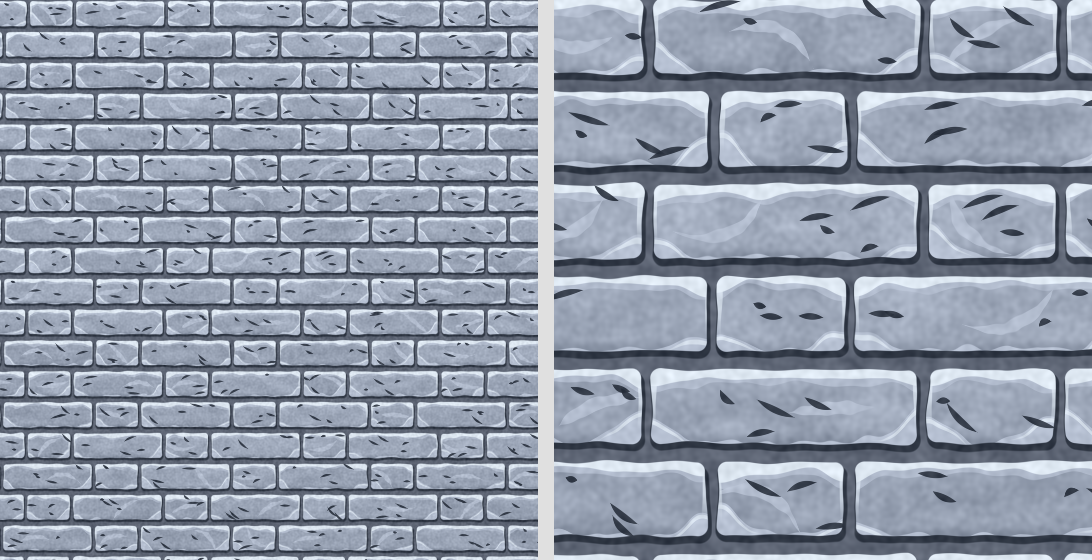
Left: the whole. Right: its middle third, enlarged.
Write a Shadertoy shader that draws this texture.

```glsl
// Blue-grey cartoon brick wall: long and short chipped bricks alternating in staggered courses.

vec2 hash2(vec2 p) {
    vec3 a = fract(vec3(p.xyx) * vec3(0.1031, 0.1030, 0.0973));
    a += dot(a, a.yzx + 33.33);
    return fract((a.xx + a.yz) * a.zy);
}

float cornerGradient(vec2 corner, vec2 offset) {
    return dot(hash2(corner) * 2.0 - 1.0, offset);
}

float gradientNoise(vec2 p) {
    vec2 i = floor(p), f = p - i;
    vec2 u = f * f * (3.0 - 2.0 * f), e = vec2(1, 0);
    return mix(mix(cornerGradient(i, f), cornerGradient(i + e, f - e), u.x),
               mix(cornerGradient(i + e.yx, f - e.yx), cornerGradient(i + 1.0, f - 1.0), u.x), u.y);
}

float roundedBox(vec2 p, vec2 halfSize, float radius) {
    vec2 q = abs(p) - halfSize + radius;
    return length(max(q, 0.0)) + min(max(q.x, q.y), 0.0) - radius;
}

// Curved stroke that tapers to a point at both ends.
float stroke(vec2 p, float angle, float halfLength, float thickness, float bend) {
    float c = cos(angle), s = sin(angle);
    p = mat2(c, -s, s, c) * p;
    float t = p.x / halfLength;
    return abs(p.y + bend * (t * t - 0.5)) - thickness * (1.0 - t * t);
}

float cover(float d, float soft) {
    return smoothstep(soft, -soft, d);
}

void mainImage(out vec4 fragColor, in vec2 fragCoord) {
    vec2 uv = fragCoord / iResolution.xy;
    float soft = 14.0 / iResolution.y;

    // Wall coordinates: one unit is one course, y runs downward.
    vec2 p = vec2(uv.x * 17.45 + 0.1 * (1.0 - uv.y), (1.0 - uv.y) * 18.15);
    float course = floor(p.y), period = 4.468, longCell = 2.98;
    float x = p.x - (mod(course, 2.0) < 0.5 ? 2.41 : 0.14);
    float pair = floor(x / period);
    x -= pair * period;
    bool isLong = x < longCell;
    vec2 id = vec2(pair * 2.0 + (isLong ? 0.0 : 1.0), course) + 20.0;
    vec2 halfSize = vec2(isLong ? 1.44 : 0.695, 0.41);
    vec2 q = vec2(x - (isLong ? 1.49 : 3.724), p.y - course - 0.44);
    vec2 rnd = hash2(id), rnd2 = hash2(id + 71.0);
    vec2 grainPos = q + rnd * 57.0;

    // Mortar, cast shadow and brick outline.
    float wobble = 0.05 * gradientNoise(grainPos * 2.6);
    float brick = roundedBox(q, halfSize, 0.11) + wobble + 0.01;
    float shadow = roundedBox(q - vec2(0.015, 0.055), halfSize + vec2(0.015, 0.01), 0.12) + wobble;
    vec3 ink = vec3(0.16, 0.19, 0.24);
    vec3 color = vec3(0.37, 0.40, 0.46) + 0.08 * gradientNoise(p * 3.0);
    color = mix(color, ink, 0.9 * cover(shadow, soft * 1.3));

    // Stone face with soft mottling and a shaded rim.
    vec3 pale = vec3(0.72, 0.76, 0.83), light = vec3(0.88, 0.92, 0.96);
    float mottle = gradientNoise(grainPos * vec2(1.3, 3.0));
    vec3 face = vec3(0.615, 0.655, 0.725) + 0.09 * mottle + 0.04 * (rnd.x - 0.5);
    face = mix(face, vec3(0.47, 0.51, 0.58), 0.6 * smoothstep(0.16, 0.0, halfSize.y - q.y));

    // Pale sweeping scar on about half of the bricks.
    if (rnd.y > 0.45) {
        vec2 scarPos = q - vec2((rnd2.x - 0.5) * halfSize.x, 0.03);
        float scar = stroke(scarPos, (rnd2.y - 0.5) * 1.8, 0.5, 0.07, (rnd.x - 0.5) * 0.5);
        face = mix(face, pale, 0.9 * cover(scar + 0.06 * gradientNoise(grainPos * 6.0), soft));
    }

    // Chipped lower corners: a broad pale facet with a brighter sliver.
    float side = halfSize.x - abs(q.x);
    float cornerSize = q.x > 0.0 ? rnd2.x : rnd2.y;
    float ragged = gradientNoise(grainPos * vec2(3.2, 2.0) + 9.0);
    float chip = halfSize.y - q.y - 0.03 - 0.16 * ragged
               - (0.12 + 0.3 * cornerSize) * smoothstep(0.5, 0.0, side);
    face = mix(face, pale, cover(chip, soft));
    float sliver = abs(chip + 0.05) - 0.025 * smoothstep(0.6, 0.1, side);
    face = mix(face, light, 0.75 * cover(sliver, soft) * smoothstep(0.6, 0.2, side));

    // Bright worn top edge, thicker at the corners, over a pale second ledge.
    float top = halfSize.y + q.y - 0.10 - 0.14 * gradientNoise(vec2(grainPos.x * 2.4, rnd.y * 40.0))
              - 0.10 * smoothstep(0.35, 0.0, side);
    face = mix(face, pale, 0.8 * cover(top - 0.06 - 0.12 * ragged, soft));
    face = mix(face, light, cover(top, soft));
    face = mix(face, light, 0.7 * cover(side - 0.05 - 0.06 * ragged, soft) * smoothstep(0.3, -0.1, q.y));

    // Dark cracks and pits.
    float crackCount = isLong ? 4.0 : 3.0;
    for (float i = 0.0; i < crackCount; i++) {
        vec2 a = hash2(id * 1.7 + i * 13.0), b = hash2(id * 2.3 + i * 29.0 + 5.0);
        vec2 crackPos = q - (a * 2.0 - 1.0) * halfSize * vec2(0.88, 0.8);
        float crack = stroke(crackPos, (b.x - 0.4) * 1.3, 0.06 + 0.17 * b.y, 0.035, 0.07 * (b.x - 0.5));
        face = mix(face, ink, 0.9 * cover(crack, soft * 0.8));
    }
    color = mix(color, face, cover(brick, soft));

    // Woven grain and a gentle falloff of light toward the foot of the wall.
    color += 0.075 * gradientNoise(uv * vec2(230.0, 240.0)) + 0.06 * gradientNoise(uv * 110.0 + 40.0);
    color *= 0.975 + 0.04 * uv.y;
    fragColor = vec4(clamp(color, 0.0, 1.0), 1.0);
}
```
